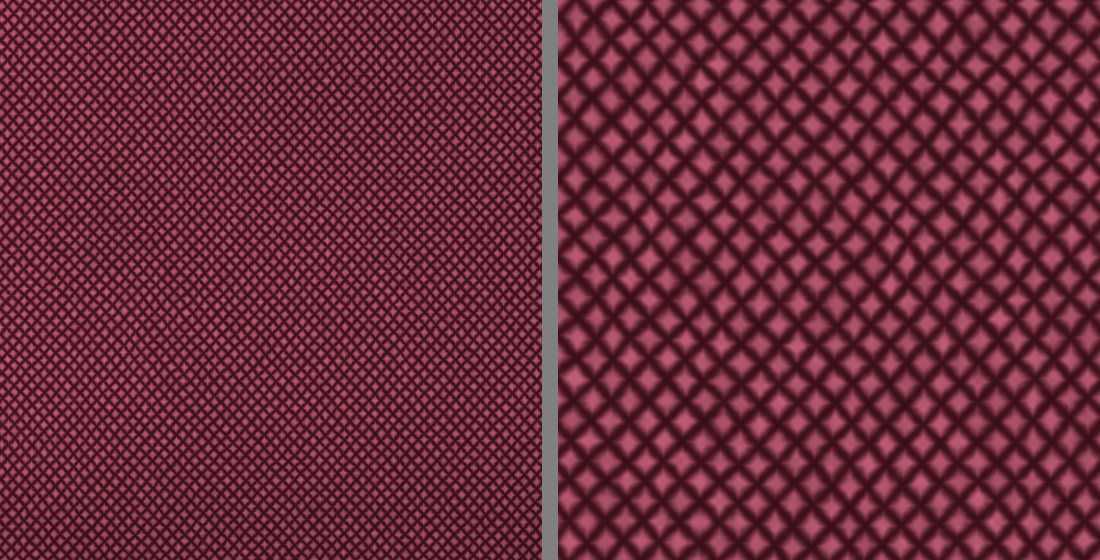
Left, the full canvas; right, a detail of the centre.
Write a Shadertoy shader that draws this texture.

```glsl
// Woven rose cloth: two families of soft dark diagonal threads leave
// small lighter diamonds, 44 across and 42 down. Value noise bends the
// threads slightly, varies each diamond and adds fibre grain.

float hash(vec2 p) {
    vec3 q = fract(vec3(p.xyx) * 0.1031);
    q += dot(q, q.yzx + 33.33);
    return fract((q.x + q.y) * q.z);
}

float valueNoise(vec2 p) {
    vec2 cell = floor(p), f = fract(p);
    f = f * f * (3.0 - 2.0 * f);
    float low = mix(hash(cell), hash(cell + vec2(1, 0)), f.x);
    float high = mix(hash(cell + vec2(0, 1)), hash(cell + vec2(1, 1)), f.x);
    return mix(low, high, f.y);
}

void mainImage(out vec4 fragColor, in vec2 fragCoord) {
    vec2 uv = fragCoord / iResolution.xy;

    // Slow sag of the cloth plus a small wobble of single threads
    vec2 grid = uv * vec2(44.0, 42.0);
    vec2 sag = vec2(valueNoise(uv * 4.0 + 7.0), valueNoise(uv * 4.0 + 31.0)) - 0.5;
    vec2 wobble = vec2(valueNoise(grid * 0.9 + 53.0), valueNoise(grid * 0.9 + 91.0)) - 0.5;
    grid += 0.5 * sag + 0.14 * wobble;

    // Diagonal coordinates: threads run along whole numbers
    vec2 diagonal = vec2(grid.x + grid.y, grid.x - grid.y);
    vec2 toThread = 0.5 - abs(fract(diagonal) - 0.5);
    float nearest = min(toThread.x, toThread.y);

    // Thread edges are ragged and never sharper than a pixel
    float grain = valueNoise(uv * vec2(240.0, 250.0)) - 0.5;
    float pixel = 42.0 / iResolution.y;
    float edge = nearest + 0.06 * grain;
    float light = smoothstep(0.02 - 0.2 * pixel, 0.38 + 0.2 * pixel, edge);

    // Each diamond catches the light differently
    float cellTone = hash(floor(diagonal) + 100.0) - 0.5;
    light *= 1.0 + 0.14 * cellTone;

    vec3 color = mix(vec3(0.245, 0.065, 0.105), vec3(0.67, 0.32, 0.41), light);

    // Thread crossings are thicker and darker
    color *= 1.0 - 0.12 * (1.0 - smoothstep(0.0, 0.3, length(toThread)));

    // Fibre grain and broad shading, dimmer to the right and the bottom
    color *= 1.0 + 0.10 * grain;
    color *= 1.05 - 0.06 * uv.x - 0.10 * (1.0 - smoothstep(0.0, 0.3, uv.y));
    color *= 0.97 + 0.06 * valueNoise(uv * 5.0 + 17.0);

    fragColor = vec4(color, 1.0);
}
```
